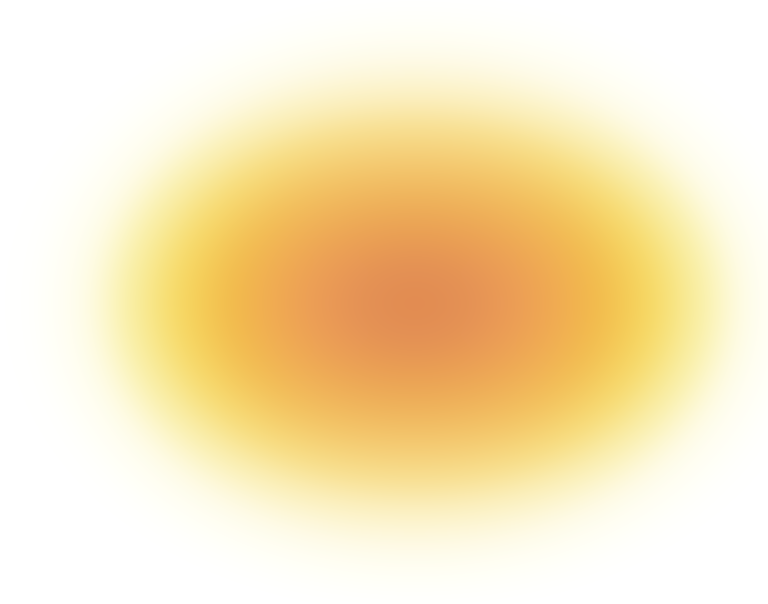
A WebGL 2 fragment shader for this background:

```glsl
#version 300 es
precision highp float;

uniform vec2 u_resolution;
out vec4 fragColor;

// Colours from the core outwards, evenly spaced along the wide axis
const vec3 WIDE[10] = vec3[10](
    vec3(0.885, 0.550, 0.320), vec3(0.893, 0.567, 0.330),
    vec3(0.920, 0.610, 0.335), vec3(0.940, 0.670, 0.320),
    vec3(0.950, 0.745, 0.310), vec3(0.965, 0.845, 0.400),
    vec3(0.975, 0.930, 0.630), vec3(0.995, 0.985, 0.890),
    vec3(1.000, 1.000, 0.980), vec3(1.0));

// The same steps along the tall axis, where the yellow is paler
const vec3 TALL[10] = vec3[10](
    vec3(0.885, 0.550, 0.320), vec3(0.893, 0.570, 0.330),
    vec3(0.915, 0.625, 0.330), vec3(0.935, 0.700, 0.360),
    vec3(0.955, 0.785, 0.440), vec3(0.970, 0.870, 0.570),
    vec3(0.985, 0.940, 0.760), vec3(0.995, 0.980, 0.900),
    vec3(1.000, 1.000, 0.970), vec3(1.0));

vec3 stopColor(int i, float wideness) {
    int k = min(abs(i), 9);
    return mix(TALL[k], WIDE[k], wideness);
}

// Catmull-Rom curve through the stops, free of visible bands
vec3 glowColor(float radius, float wideness) {
    float s = min(radius * 8.0, 9.0);
    int i = int(s);
    float t = fract(s);
    vec3 a = stopColor(i - 1, wideness);
    vec3 b = stopColor(i, wideness);
    vec3 c = stopColor(i + 1, wideness);
    vec3 d = stopColor(i + 2, wideness);
    return b + 0.5 * t * (c - a + t * (2.0 * a - 5.0 * b + 4.0 * c - d
        + t * (3.0 * (b - c) + d - a)));
}

void main() {
    vec2 uv = gl_FragCoord.xy / u_resolution;

    // Elliptical distance from the core of the glow
    vec2 q = (uv - vec2(0.540, 0.4975)) / vec2(0.488, 0.461);
    float radius = length(q);
    float wideness = q.x * q.x / max(dot(q, q), 0.0001);

    fragColor = vec4(clamp(glowColor(radius, wideness), 0.0, 1.0), 1.0);
}
```
